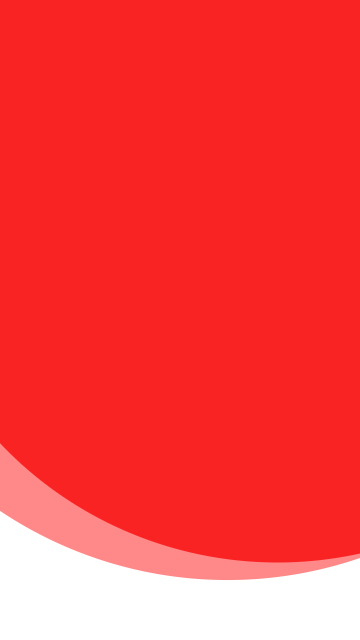
Reproduce this background procedurally as a WebGL 1 fragment shader.

```glsl
precision highp float;

uniform vec2 u_resolution;

// Antialiased coverage of a disc, in units of the canvas height
float disc(vec2 p, vec2 center, float radius) {
    float pixel = 1.0 / u_resolution.y;
    return clamp(0.5 - (length(p - center) - radius) / pixel, 0.0, 1.0);
}

void main() {
    // Keep the layout proportional to the 9:16 canvas
    vec2 p = gl_FragCoord.xy / u_resolution * vec2(0.5625, 1.0);

    vec3 white = vec3(1.0);
    vec3 pink = vec3(1.0, 0.533, 0.533);
    vec3 red = vec3(0.98, 0.137, 0.137);

    // Pale disc peeking out below the large red one
    vec3 color = mix(white, pink, disc(p, vec2(0.3555, 0.7324), 0.6387));
    color = mix(color, red, disc(p, vec2(0.4336, 0.7188), 0.5977));

    gl_FragColor = vec4(color, 1.0);
}
```
